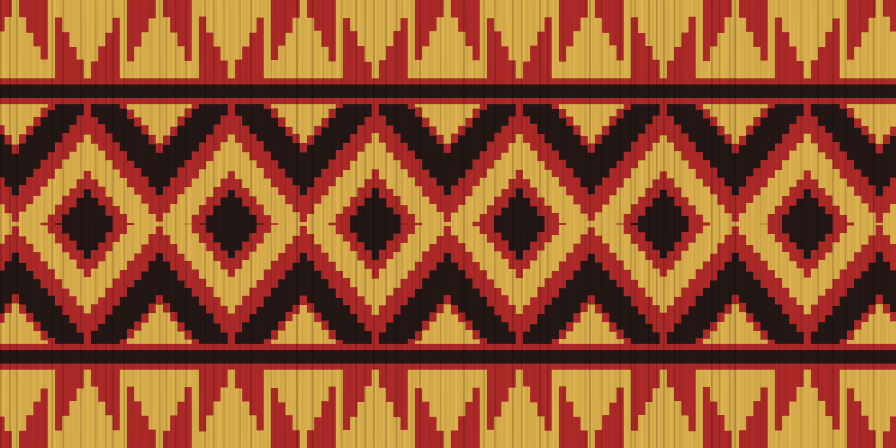
Give the GLSL for this pattern, as a Shadertoy shader.

```glsl
const vec3 RED = vec3(0.67, 0.16, 0.155);
const vec3 GOLD = vec3(0.84, 0.675, 0.295);
const vec3 DARK = vec3(0.135, 0.09, 0.08);

const float REPEAT = 0.3214;      // motif width relative to canvas height
const float COLUMNS = 20.0;       // stair columns per motif
const float HALF_ROWS = 25.6;     // stair rows from centre line to edge
const float MOTIF_CENTER = 0.195;

float hash(float n) {
    return fract(sin(n * 127.1) * 43758.5453);
}

// Coverage of y > edge, softened over one pixel
float above(float y, float edge, float pixel) {
    return clamp((y - edge) / pixel + 0.5, 0.0, 1.0);
}

float between(float y, float low, float high, float pixel) {
    return above(y, low, pixel) * (1.0 - above(y, high, pixel));
}

// Nested diamonds with chevrons and small triangles in the gaps
vec3 diamondBand(float k, float y, float pixel) {
    float d = 0.5 * COLUMNS - k;
    vec3 color = RED;
    color = mix(GOLD, color, above(y, 10.27 - k, pixel));
    color = mix(RED, color, above(y, 6.13 - k, pixel));
    color = mix(DARK, color, above(y, 4.0 - k, pixel));
    if (k > 0.5) {
        color = mix(color, DARK, between(y, 3.33 + d, 8.13 + d, pixel));
    }
    return mix(color, GOLD, above(y, 9.2 + d, pixel));
}

// Stepped teeth rising from the frame and hanging from the edge
vec3 toothBand(float k, float y, float pixel) {
    float rise = 1.64;
    float tooth = 0.0;
    if (k > 0.5 && k < 4.5) {
        tooth = 1.0 - above(y, 18.67 + rise * (k - 1.0), pixel);
    } else if (k > 5.5 && k < 9.5) {
        tooth = above(y, 18.67 + rise * (k - 6.0), pixel);
    }
    return mix(GOLD, RED, tooth);
}

vec3 columnColor(float column, float y, float pixel) {
    float m = mod(column, COLUMNS);
    float k = min(m, COLUMNS - m);
    float uneven = 0.07 * (sin(column * 2.3) + sin(column * 5.1 + y * 0.2));
    vec3 color = diamondBand(k, y + uneven, pixel);
    color = mix(color, RED, above(y, 13.7, pixel));
    color = mix(color, DARK, above(y, 14.4, pixel));
    color = mix(color, RED, above(y, 15.95, pixel));
    return mix(color, toothBand(k, y + uneven, pixel), above(y, 16.65, pixel));
}

// One-dimensional cellular noise: dark seams at jittered positions
float seams(float x, float pixel) {
    float cell = floor(x);
    float shade = 0.0;
    for (float i = -1.0; i <= 1.0; i++) {
        float id = cell + i;
        float offset = abs(x - id - 0.15 - 0.7 * hash(id));
        float line = 1.0 - smoothstep(0.04, 0.04 + pixel, offset);
        shade = max(shade, line * hash(id + 37.0));
    }
    return shade;
}

float fiberTone(float u, float y) {
    float tone = sin(u * 6.1) + sin(u * 10.7 + 1.3) + sin(u * 2.7 + 0.4 * sin(y * 0.5));
    return 1.0 + 0.015 * tone;
}

void mainImage(out vec4 fragColor, in vec2 fragCoord) {
    vec2 p = fragCoord / iResolution.y;
    float columnWidth = REPEAT / COLUMNS;
    float u = (p.x - MOTIF_CENTER) / columnWidth + 0.5;
    float y = abs(p.y - 0.5) * 2.0 * HALF_ROWS;
    float pixelX = 1.0 / (iResolution.y * columnWidth);
    float pixelY = 2.0 * HALF_ROWS / iResolution.y;

    // Blend the two columns sharing the nearest boundary
    float boundary = floor(u + 0.5);
    float side = clamp((u - boundary) / pixelX + 0.5, 0.0, 1.0);
    vec3 color = mix(columnColor(boundary - 1.0, y, pixelY),
                     columnColor(boundary, y, pixelY), side);

    // Woven threads
    color *= fiberTone(u, p.y * 2.0 * HALF_ROWS);
    color *= 1.0 - 0.2 * seams(u * 0.8, pixelX * 0.8);
    fragColor = vec4(color, 1.0);
}
```
